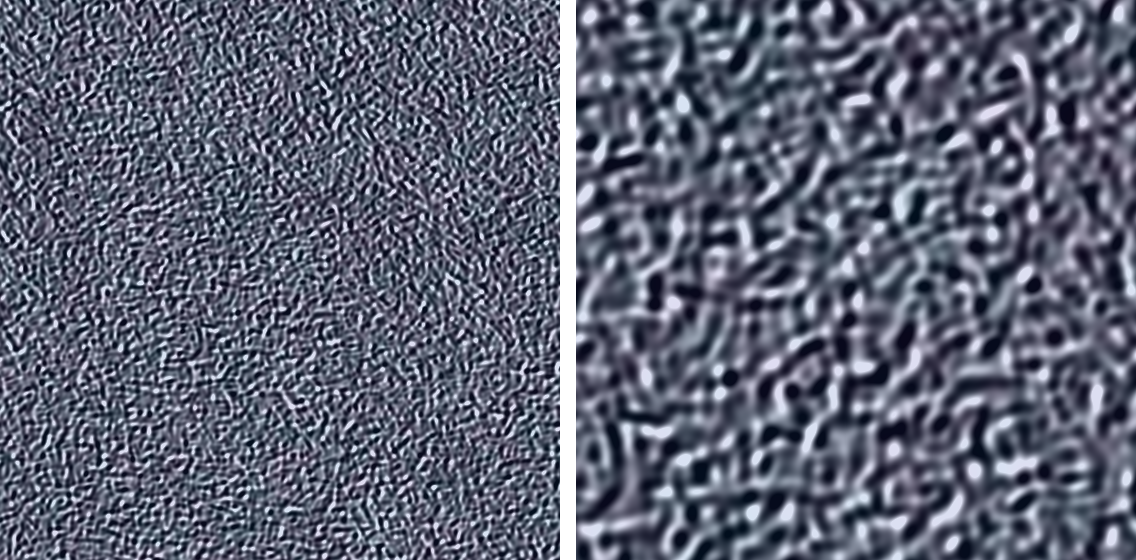
Left: the whole. Right: its middle third, enlarged.
This texture is drawn by a Shadertoy shader. Its source:

```glsl
// Blue-grey carpet pile: short, slanted, worm-like tufts with dark gaps.

const float CELL = 0.026;          // scatter grid, in canvas heights
const int TUFTS_PER_CELL = 9;
const float TUFT_PERIOD = 0.0165;  // spacing across neighbouring tufts
const float TUFT_WIDTH = 0.0064;   // falloff across a tuft
const float TUFT_LENGTH = 0.0092;  // falloff along a tuft
const float SIZE_SPREAD = 0.4;
const float MAIN_ANGLE = 1.2;      // radians from the horizontal
const float ANGLE_SPREAD = 2.3;
const float ANGLE_DRIFT = 1.1;     // slow change of lean over the canvas
const float LIGHT_DRIFT = 0.35;
const float HUE_DRIFT = 0.045;
const vec3 TONE_CURVE = vec3(0.336, 0.215, 0.027); // base, contrast, highlight lift
const vec3 BLUE_CAST = vec3(0.0, 0.02, 0.09);
const vec3 TEAL_SHIFT = vec3(-0.6, 0.5, 0.1);
const float PI = 3.14159265;

// Integer mixing hash: four values in 0..1.
vec4 hash4(ivec2 cell, int index, int seed) {
    uvec4 v = uvec4(uvec2(cell), uint(index), uint(seed));
    v = v * 1664525u + 1013904u;
    v += v.yzxy * v.wxyz;
    v ^= v >> 16u;
    v += v.yzxy * v.wxyz;
    return vec4(v >> 8u) / 16777216.0;
}

// Smooth value noise in 0..1.
float softNoise(vec2 p, int seed) {
    ivec2 c = ivec2(floor(p));
    vec2 f = fract(p);
    f = f * f * (3.0 - 2.0 * f);
    float low = mix(hash4(c, 0, seed).x, hash4(c + ivec2(1, 0), 0, seed).x, f.x);
    float high = mix(hash4(c + ivec2(0, 1), 0, seed).x, hash4(c + ivec2(1, 1), 0, seed).x, f.x);
    return mix(low, high, f.y);
}

// Sum of scattered, oriented ripples, scaled to unit variance.
float pile(vec2 p, float lean) {
    ivec2 home = ivec2(floor(p / CELL));
    float sum = 0.0;
    for (int y = -1; y <= 1; y++)
    for (int x = -1; x <= 1; x++)
    for (int k = 0; k < TUFTS_PER_CELL; k++) {
        ivec2 cell = home + ivec2(x, y);
        vec4 r = hash4(cell, k, 1);
        float size = 1.0 + SIZE_SPREAD * (fract(r.z * 16.0) - 0.5);
        vec2 d = (p - (vec2(cell) + r.xy) * CELL) / size;
        float angle = lean + ANGLE_SPREAD * (r.z - 0.5);
        vec2 along = vec2(cos(angle), sin(angle));
        float across = dot(d, vec2(-along.y, along.x));
        vec2 q = vec2(dot(d, along) / TUFT_LENGTH, across / TUFT_WIDTH);
        sum += exp(-0.5 * dot(q, q)) * cos(2.0 * PI * (across / TUFT_PERIOD + r.w));
    }
    float density = float(TUFTS_PER_CELL) / (CELL * CELL);
    return sum * inversesqrt(density * 0.5 * PI * TUFT_LENGTH * TUFT_WIDTH);
}

void mainImage(out vec4 fragColor, in vec2 fragCoord) {
    vec2 p = fragCoord / iResolution.y;

    // Tuft relief with slow changes of lean and light
    float lean = MAIN_ANGLE + ANGLE_DRIFT * (softNoise(p * 4.0, 2) - 0.5);
    float relief = pile(p, lean);
    relief += LIGHT_DRIFT * (softNoise(p * 14.0, 3) - 0.5);

    // Tone and faint violet to teal variation
    float tone = TONE_CURVE.x + relief * (TONE_CURVE.y + relief * TONE_CURVE.z);
    tone = clamp(tone, 0.02, 0.86);
    float hue = HUE_DRIFT * (softNoise(p * 22.0, 4) + softNoise(p * 60.0, 5) - 1.0);
    vec3 color = vec3(tone) + BLUE_CAST + TEAL_SHIFT * hue;

    fragColor = vec4(clamp(color, 0.0, 1.0), 1.0);
}
```
